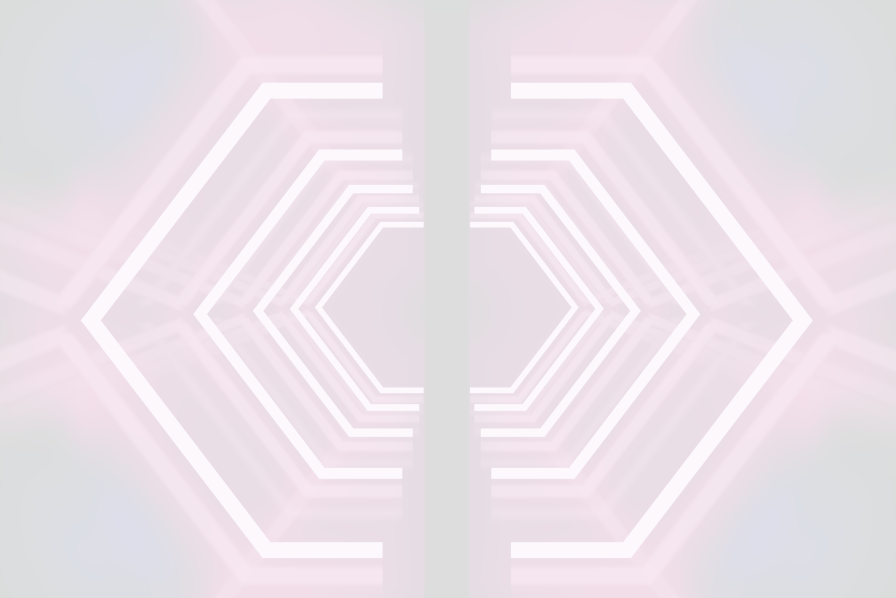
Reproduce this background procedurally as a WebGL 1 fragment shader.

```glsl
precision highp float;
// A pale hexagonal tunnel: five white split frames shrink in perspective
// around a grey central column, with soft pink echoes, side fans and spokes.
// Everything is mirrored by abs(); frame size follows 1 / depth.

uniform vec2 u_resolution;

const vec3 BASE_PINK  = vec3(0.912, 0.868, 0.900);
const vec3 HAZE_GREY  = vec3(0.860, 0.868, 0.865);
const vec3 HAZE_BLUE  = vec3(0.868, 0.872, 0.925);
const vec3 GLOW_PINK  = vec3(0.952, 0.872, 0.918);
const vec3 ECHO_PINK  = vec3(0.968, 0.912, 0.945);
const vec3 FRAME_WHITE = vec3(0.988, 0.974, 0.988);

const vec2 VANISH = vec2(-0.002, -0.002); // vanishing point
const float NEAR_DEPTH = 2.516;           // inverse height of the first frame
const float DEPTH_STEP = 1.115;
const float DROP = 0.085;                 // frame centres sink as they come near
const float TIP = 1.54;                   // half width over half height
const float LEAN = 0.765;                 // run over rise of the slanted sides
const float GAP = 0.27;                   // half width of the split
const float THICK = 0.067;
const float ECHO_SCALE = 1.112;
const float FAN_SLOPE = 0.40;
const float COLUMN = 0.041;

// Distance outside a hexagon of half height k.
float hexagon(vec2 q, float k) {
  float slant = (q.x + LEAN * q.y - TIP * k) / length(vec2(1.0, LEAN));
  return max(q.y - k, slant);
}

// Band of the given width ending at d = 0, with edge softness e.
float band(float d, float width, float e) {
  return smoothstep(-width - e, -width + e, d) * (1.0 - smoothstep(-e, e, d));
}

float blob(vec2 p, vec2 centre, vec2 size) {
  vec2 d = (p - centre) / size;
  return exp(-dot(d, d));
}

// Blurred colours behind the frames.
vec3 backdrop(vec2 b) {
  float outside = smoothstep(0.02, 0.13, hexagon(b, 0.43));
  vec3 col = mix(BASE_PINK, HAZE_GREY, outside);

  float ripple = 0.85 + 0.15 * sin(38.0 * (b.x + 0.55 * b.y));
  float blue = blob(b, vec2(0.53, 0.37), vec2(0.14, 0.13))
             + 0.6 * blob(b, vec2(0.43, 0.25), vec2(0.07, 0.07));
  col = mix(col, HAZE_BLUE, min(blue * ripple, 1.0) * outside);

  float side = blob(b, vec2(0.66, 0.11), vec2(0.20, 0.075))
             + 0.6 * blob(b, vec2(0.60, 0.18), vec2(0.035, 0.06));
  float top = blob(b, vec2(0.27, 0.49), vec2(0.14, 0.10));
  col = mix(col, GLOW_PINK, min(0.75 * side + 0.8 * top, 1.0));

  // Spokes through the upper and lower corners.
  float spoke = abs(0.79 * b.x - 0.613 * b.y);
  float reach = smoothstep(0.14, 0.30, b.y);
  col = mix(col, GLOW_PINK, 0.6 * reach * exp(-pow(spoke / 0.035, 2.0)));
  float rim = 1.0 - smoothstep(0.008, 0.017, spoke);
  return mix(col, ECHO_PINK, 0.45 * reach * rim);
}

void main() {
  vec2 p = (gl_FragCoord.xy - 0.5 * u_resolution) / u_resolution.y - VANISH;
  float pixel = 1.0 / u_resolution.y;
  vec2 b = abs(p + vec2(0.0, 0.018));
  vec3 col = backdrop(b);

  float frames = 0.0;
  float echoes = 0.0;
  float glow = 0.0;
  for (int i = 0; i < 5; i++) {
    float depth = NEAR_DEPTH + DEPTH_STEP * float(i);
    vec2 q = abs(p * depth + vec2(0.0, DROP));
    float e = 0.75 * pixel * depth;
    float split = smoothstep(GAP - e, GAP + e, q.x);

    // Crisp frame.
    float d = hexagon(q, 1.0);
    frames = max(frames, band(d, THICK, e) * split);

    // Softer copies behind it, open at the side tips.
    float open = smoothstep(0.03, 0.07, q.y) * split;
    float echo = band(hexagon(q, ECHO_SCALE), 0.075, 0.012 + e);
    float far = band(hexagon(q, 1.24), 0.06, 0.035) * min(float(i), 1.0);
    echoes = max(echoes, max(0.75 * echo, 0.4 * far) * open);
    glow = max(glow, exp(-pow((d - 0.08) / 0.12, 2.0)) * split);

    // Fan spreading outwards from each tip.
    float run = q.x - 1.61;
    float fan = abs(q.y - 0.06 - FAN_SLOPE * run);
    float fade = smoothstep(-0.03, 0.02, run) * exp(-0.75 * max(run, 0.0));
    float blur = 0.02 + 0.03 * max(run, 0.0);
    echoes = max(echoes, 0.65 * fade * (1.0 - smoothstep(0.025, 0.035 + blur, fan)));
  }
  col = mix(col, GLOW_PINK, 0.45 * glow);
  col = mix(col, ECHO_PINK, echoes);

  // Grey column and the dim disc where the tunnel ends.
  float column = 1.0 - smoothstep(COLUMN - 0.008, COLUMN + 0.004, b.x);
  float flank = 0.3 * (1.0 - smoothstep(0.03, 0.10, b.x));
  float disc = 0.8 * blob(b, vec2(0.0), vec2(0.085, 0.075));
  col = mix(col, HAZE_GREY, max(max(0.85 * column, flank), disc));

  col = mix(col, FRAME_WHITE, frames);
  gl_FragColor = vec4(col, 1.0);
}
```
